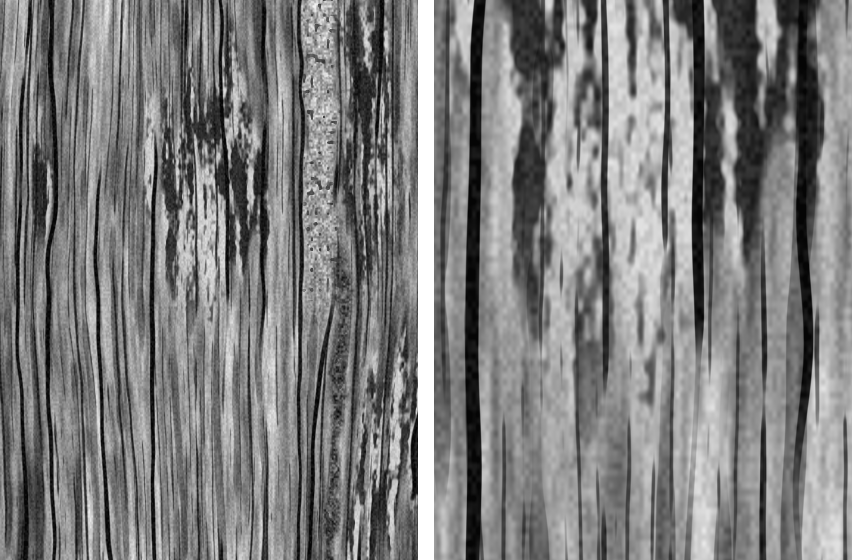
Left, the full canvas; right, a detail of the centre.
Reproduce this texture procedurally as a WebGL 1 fragment shader.

```glsl
precision highp float;
uniform vec2 u_resolution;

float hash(vec2 p) {
  vec3 q = fract(p.xyx * vec3(0.1031, 0.1030, 0.0973));
  q += dot(q, q.yzx + 33.33);
  return fract((q.x + q.y) * q.z);
}

float noise(vec2 p) {
  vec2 cell = floor(p);
  vec2 f = fract(p);
  f = f * f * (3.0 - 2.0 * f);
  float low = mix(hash(cell), hash(cell + vec2(1.0, 0.0)), f.x);
  float high = mix(hash(cell + vec2(0.0, 1.0)), hash(cell + 1.0), f.x);
  return mix(low, high, f.y);
}

// Noise centred on zero, offset by a seed
float wave(vec2 p, vec2 scale, float seed) {
  return noise(p * scale + seed * vec2(17.3, 9.1) + 50.0) - 0.5;
}

float blob(vec2 p, vec2 center, vec2 radius) {
  vec2 q = (p - center) / radius;
  return exp(-dot(q, q));
}

// Soft vertical strip with irregular edges
float strip(float x, float center, float halfWidth, float edge) {
  return 1.0 - smoothstep(halfWidth - edge, halfWidth + edge, abs(x - center));
}

// One wandering, tapering split per column
float splits(vec2 p, float columns, float halfWidth, float stretch, float rarity, float seed) {
  float soft = 0.9 / u_resolution.y;
  float u = p.x * columns;
  float dark = 0.0;
  for (int k = -1; k <= 1; k++) {
    float id = floor(u) + float(k);
    vec2 lane = vec2(p.y, id + 0.5);
    float center = id + 0.2 + 0.6 * hash(vec2(id + 40.0, seed));
    center += 0.5 * wave(lane, vec2(stretch, 7.0), seed);
    center += 0.13 * wave(lane, vec2(stretch * 7.0, 5.0), seed + 2.0);
    float open = wave(lane, vec2(stretch, 3.0), seed + 5.0) + 0.5;
    open += 0.35 * wave(lane, vec2(stretch * 8.0, 9.0), seed + 7.0);
    float presence = smoothstep(rarity, rarity + 0.18, open);
    float w = halfWidth * (0.35 + 0.9 * presence * open);
    float d = abs(u - center) / columns;
    dark = max(dark, presence * (1.0 - smoothstep(w - soft, w + soft, d)));
  }
  return dark;
}

// Long fibres from broad boards down to fine hairs
float fibres(vec2 p) {
  float tone = 0.575 + 0.20 * wave(p, vec2(14.0, 1.3), 1.0);
  tone += 0.27 * wave(p, vec2(48.0, 2.5), 2.0);
  tone += 0.30 * wave(p, vec2(115.0, 7.0), 3.0);
  tone += 0.24 * wave(p, vec2(230.0, 22.0), 4.0);
  return tone;
}

// Torn wood: pale slivers over dark hollows
float slivers(vec2 p) {
  float s = 0.5 + 0.75 * wave(p, vec2(85.0, 8.0), 5.0);
  s += 0.55 * wave(p, vec2(170.0, 24.0), 6.0);
  s += 0.35 * wave(p, vec2(270.0, 110.0), 7.0);
  return mix(0.10, 0.84, smoothstep(0.30, 0.70, s));
}

// Grainy crust with small pits
float crust(vec2 p, float base) {
  float grain = base + 0.30 * wave(p, vec2(120.0, 90.0), 8.0);
  grain += 0.42 * wave(p, vec2(290.0, 250.0), 9.0);
  float pit = smoothstep(0.22, 0.36, wave(p, vec2(140.0, 110.0), 10.0));
  return mix(grain, 0.16, 0.8 * pit);
}

void main() {
  vec2 p = gl_FragCoord.xy / u_resolution.y;
  float bend = 0.030 * wave(p, vec2(4.0, 1.7), 11.0) + 0.008 * wave(p, vec2(16.0, 6.0), 12.0);
  vec2 g = p + vec2(bend, 0.0);

  float tone = fibres(g);

  // Torn patches
  float ragged = wave(g, vec2(55.0, 7.0), 13.0);
  float torn = 0.75 * smoothstep(0.08, 0.32, wave(g, vec2(9.0, 2.4), 14.0) + 0.3 * ragged);
  torn += blob(g, vec2(0.35, 0.60), vec2(0.075, 0.19));
  torn += blob(g, vec2(0.65, 0.77), vec2(0.055, 0.30));
  torn += 0.8 * blob(g, vec2(0.68, 0.20), vec2(0.045, 0.22));
  torn = smoothstep(0.15, 0.80, torn + 0.45 * ragged);
  tone = mix(tone, slivers(g), 0.85 * torn);

  // Pale crust and the dark rotten seam beside it
  float fray = 0.018 * wave(g, vec2(60.0, 22.0), 15.0);
  float pale = strip(g.x + fray, 0.568, 0.026, 0.009) * smoothstep(0.36, 0.56, g.y + 3.0 * fray);
  tone = mix(tone, crust(p, 0.67), 0.9 * pale);
  float rot = strip(g.x + fray, 0.603, 0.011, 0.008) * (1.0 - smoothstep(0.48, 0.64, g.y));
  tone = mix(tone, crust(p, 0.24), 0.85 * rot);

  // Splits, from hairlines to deep gaps
  float whole = 1.0 - 0.9 * max(pale, rot);
  float hair = splits(g, 95.0, 0.0010, 5.0, 0.50, 16.0);
  float fine = splits(g, 44.0, 0.0017, 3.0, 0.44, 19.0);
  float deep = splits(g, 13.0, 0.0036, 1.7, 0.30, 23.0);
  float seam = strip(g.x + 0.3 * fray, 0.538, 0.0030, 0.0016);
  float shade = splits(g + vec2(0.003, 0.0), 26.0, 0.0060, 2.2, 0.45, 27.0);
  tone *= 1.0 - 0.35 * shade * whole;
  tone = mix(tone, 0.17, 0.75 * hair * whole);
  tone = mix(tone, 0.09, 0.85 * fine * whole);
  tone = mix(tone, 0.03, max(0.95 * deep * whole, 0.9 * seam));

  // Weathered surface speckle
  tone += 0.13 * wave(p, vec2(380.0, 260.0), 28.0);
  gl_FragColor = vec4(vec3(clamp(tone, 0.02, 0.95)), 1.0);
}
```
